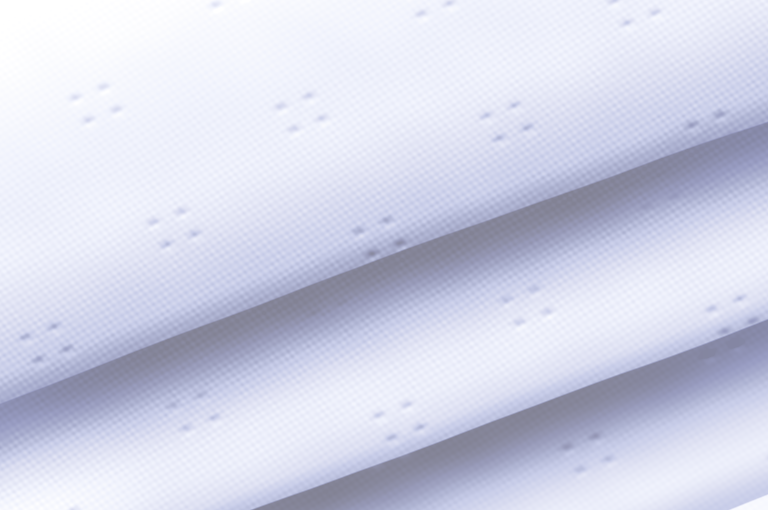
A WebGL 2 fragment shader for this texture:

```glsl
#version 300 es
precision highp float;
// Folded sheets of embossed white tissue paper with soft violet shadows.

#define SLOPE 0.368        // rise of the folds
#define WEAVE_PERIOD 0.0195 // width of one woven dimple
#define WEAVE_DEPTH 0.075
#define WEAVE_TILT 0.16
#define DOT_RADIUS 0.0095
#define DOT_DEPTH 0.34
#define GRAIN 0.035
#define EDGE_BLUR 0.0025

uniform vec2 u_resolution;
out vec4 fragColor;

const float TAU = 6.2831853;

vec2 hashGradient(vec2 cell) {
    vec3 h = fract(vec3(cell.xyx) * vec3(0.1031, 0.103, 0.0973));
    h += dot(h, h.yzx + 33.33);
    return fract((h.xx + h.yz) * h.zy) * 2.0 - 1.0;
}

float gradientNoise(vec2 p) {
    vec2 i = floor(p), f = fract(p);
    vec2 w = f * f * f * (f * (f * 6.0 - 15.0) + 10.0);
    vec2 e = vec2(0.0, 1.0);
    float low = mix(dot(hashGradient(i), f), dot(hashGradient(i + e.yx), f - e.yx), w.x);
    float high = mix(dot(hashGradient(i + e), f - e), dot(hashGradient(i + 1.0), f - 1.0), w.x);
    return mix(low, high, w.y);
}

// Tone 0 is the deepest shadow, 1 lit paper, 1.2 pure white.
vec3 paperColor(float tone) {
    float t = tone * 5.0;
    vec3 c = mix(vec3(0.51, 0.51, 0.58), vec3(0.59, 0.60, 0.72), clamp(t, 0.0, 1.0));
    c = mix(c, vec3(0.68, 0.70, 0.82), clamp(t - 1.0, 0.0, 1.0));
    c = mix(c, vec3(0.78, 0.80, 0.91), clamp(t - 2.0, 0.0, 1.0));
    c = mix(c, vec3(0.87, 0.88, 0.95), clamp(t - 3.0, 0.0, 1.0));
    c = mix(c, vec3(0.94, 0.95, 0.99), clamp(t - 4.0, 0.0, 1.0));
    return mix(c, vec3(1.0), clamp(t - 5.0, 0.0, 1.0));
}

// Four pressed dots per lattice cell; dark hollow with a lit lower rim.
float embossing(vec2 p, vec2 origin) {
    mat2 lattice = mat2(0.403, -0.018, -0.250, -0.226);
    vec2 local = p - origin;
    local -= lattice * round(inverse(lattice) * local);
    float relief = 0.0;
    for (int i = 0; i < 4; i++) {
        float angle = TAU * float(i) / 4.0 - 0.35;
        vec2 center = 0.043 * vec2(cos(angle), 0.8 * sin(angle));
        vec2 q = (local - center) / (DOT_RADIUS * vec2(1.25, 0.8));
        q.y -= 0.3 * q.x;
        float hollow = exp(-dot(q, q));
        float rim = exp(-dot(q + vec2(-0.3, 1.2), q + vec2(-0.3, 1.2)));
        relief += 0.45 * rim - hollow;
    }
    return relief * DOT_DEPTH;
}

// Light returning with distance below the fold that casts the shadow.
float shadowTone(float below) {
    return 0.02 + 0.42 * smoothstep(0.015, 0.14, below)
                + 0.52 * smoothstep(0.07, 0.25, below);
}

float cover(float distanceAbove) {
    float blur = max(EDGE_BLUR, 1.0 / u_resolution.y);
    return smoothstep(-blur, blur, distanceAbove);
}

void main() {
    vec2 p = gl_FragCoord.xy / u_resolution.y;
    float wobble = 0.004 * gradientNoise(vec2(p.x * 6.0, 2.5));

    // Heights above the three fold edges
    float upper = p.y - (0.209 + SLOPE * p.x + 0.008 * sin(p.x * 2.09)) - wobble;
    float middle = p.y - (-0.182 + SLOPE * p.x) + wobble;
    float lower = p.y - (-0.572 + 0.4 * p.x);

    // Broad light on each sheet
    float topTone = 0.35 + 0.27 * smoothstep(0.0, 0.065, upper)
                  + 0.36 * smoothstep(0.03, 0.30, upper)
                  + 0.24 * smoothstep(0.35, 0.78, upper);
    float midTone = shadowTone(-upper) - 0.24 * (1.0 - smoothstep(0.0, 0.12, middle))
                  - 0.20 * (1.0 - smoothstep(0.0, 0.05, middle))
                  + 0.2 * (1.0 - smoothstep(0.0, 0.35, length(p)));
    float lowTone = shadowTone(-middle) - 0.35 * (1.0 - smoothstep(0.0, 0.10, lower));

    // Pressed dots
    topTone += embossing(p, vec2(0.188, 0.797));
    midTone += embossing(p, vec2(1.033, 0.400)) * smoothstep(0.0, 0.25, -upper);
    lowTone += embossing(p, vec2(1.153, 0.111)) * 0.7;

    // Stack the sheets from back to front
    float tone = mix(1.1, lowTone, cover(lower));
    tone = mix(tone, midTone, cover(middle));
    tone = mix(tone, topTone, cover(upper));

    // Woven dimples, gently bent and softer away from the sharp centre
    float c = cos(WEAVE_TILT), s = sin(WEAVE_TILT);
    vec2 bend = 0.006 * vec2(gradientNoise(p * 5.0), gradientNoise(p * 5.0 + 17.0));
    vec2 weave = mat2(c, s, -s, c) * (p + bend) * TAU / WEAVE_PERIOD;
    float dimples = cos(weave.x) * cos(weave.y * 1.2);
    float focus = 0.25 + 0.75 * exp(-6.0 * upper * upper);
    focus *= 0.45 + 0.55 * smoothstep(0.1, 0.5, tone);
    tone += dimples * WEAVE_DEPTH * focus * (1.0 + gradientNoise(p * 45.0));

    // Fibre grain and slow unevenness
    tone += GRAIN * (gradientNoise(p * 130.0) * focus + gradientNoise(p * vec2(7.0, 11.0)));

    // Shadows turn bluer toward the sides
    vec3 color = paperColor(tone);
    float side = smoothstep(0.35, 0.8, abs(p.x - 0.75));
    color += vec3(0.01, 0.02, 0.07) * side * (1.0 - smoothstep(0.0, 0.5, tone));
    fragColor = vec4(color, 1.0);
}
```
